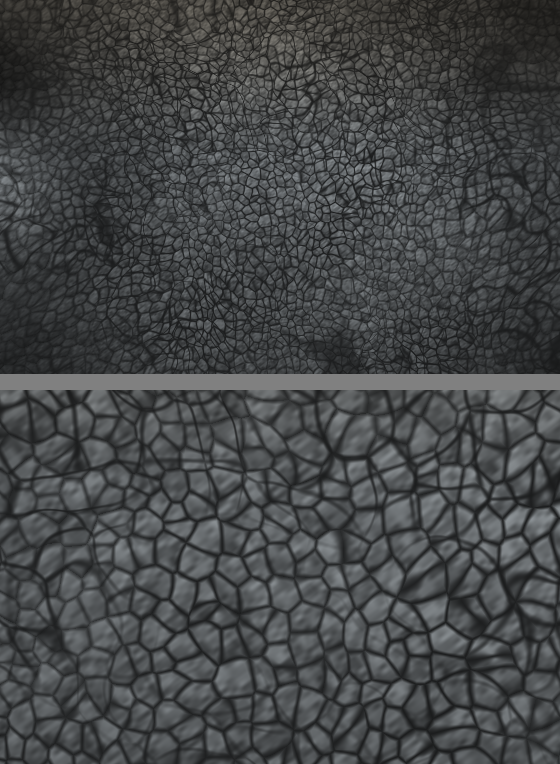
Top, the full canvas; bottom, a detail of the centre.
Write a WebGL 1 fragment shader that draws this texture.

```glsl
precision highp float;
// Dark grained leather under soft, uneven light. Warped Voronoi cells form
// the pebbles and their creases, a coarser layer and ridged noise add folds,
// and stretched fine noise gives the satin sparkle on each pebble.
uniform vec2 u_resolution;

#define PEBBLES 39.0        // pebbles per canvas height
#define FOLDS 17.0          // larger fold cells per canvas height
#define CREASE_WIDTH 0.30   // in pebble sizes
#define FOLD_WIDTH 0.13     // in fold cell sizes
#define GRAIN 170.0         // sparkle frequency
#define SPARKLE 0.55        // sparkle contrast
#define STRETCH 0.42        // elongation of the pebbles near lower corners
#define CREASE_TONE 0.105   // darkest tone
#define BASE_LIGHT 0.225    // light away from the highlights
#define COOL vec3(0.965, 1.005, 1.03)
#define WARM vec3(1.04, 1.0, 0.92)

float hash(vec2 p) {
  return fract(sin(dot(p, vec2(127.1, 311.7))) * 43758.5453);
}

vec2 hash2(vec2 p) {
  return vec2(hash(p), hash(p + 57.3));
}

float noise(vec2 p) {
  vec2 i = floor(p), f = fract(p);
  f = f * f * (3.0 - 2.0 * f);
  float low = mix(hash(i), hash(i + vec2(1.0, 0.0)), f.x);
  float high = mix(hash(i + vec2(0.0, 1.0)), hash(i + 1.0), f.x);
  return mix(low, high, f.y);
}

vec2 warp(vec2 p) {
  return vec2(noise(p), noise(p + 31.7)) - 0.5;
}

// x: distance to the crease, yz: offset from the cell centre, w: cell random
vec4 cells(vec2 p) {
  vec2 base = floor(p), offset = vec2(0.0), nearestId = base;
  float first = 8.0, second = 8.0;
  for (int y = -1; y <= 1; y++) {
    for (int x = -1; x <= 1; x++) {
      vec2 id = base + vec2(float(x), float(y));
      vec2 d = p - id - 0.5 - 0.85 * (hash2(id) - 0.5);
      float dist = length(d);
      if (dist < first) {
        second = first;
        first = dist;
        offset = d;
        nearestId = id;
      } else {
        second = min(second, dist);
      }
    }
  }
  return vec4(second - first, offset, hash(nearestId + 9.1));
}

float glow(vec2 p, vec2 centre, vec2 radius) {
  vec2 d = (p - centre) / radius;
  return exp(-dot(d, d));
}

// Lengthens the pattern along a diagonal around a centre
vec2 stretchAt(vec2 p, vec2 centre, vec2 dir, float radius) {
  float amount = STRETCH * glow(p, centre, vec2(radius));
  return p - dir * dot(p - centre, dir) * amount;
}

float lighting(vec2 p, float aspect) {
  float light = BASE_LIGHT + 0.07 * (noise(p * 4.0) - 0.5);
  light += 0.20 * glow(p, vec2(0.0, 0.50), vec2(0.15, 0.17));
  light += 0.13 * glow(p, vec2(0.53 * aspect, 0.57), vec2(0.38, 0.33));
  light += 0.07 * glow(p, vec2(0.50 * aspect, 0.86), vec2(0.25, 0.16));
  light += 0.06 * glow(p, vec2(0.84 * aspect, 0.50), vec2(0.25, 0.30));
  light += 0.05 * glow(p, vec2(0.45 * aspect, 0.12), vec2(0.60, 0.20));
  light -= 0.09 * glow(p, vec2(0.0, 0.80), vec2(0.16, 0.14));
  light -= 0.06 * glow(p, vec2(0.0, 0.04), vec2(0.40, 0.24));
  light -= 0.07 * glow(p, vec2(aspect, 0.95), vec2(0.30, 0.30));
  return light - 0.05 * glow(p, vec2(aspect, 0.05), vec2(0.25, 0.35));
}

void main() {
  vec2 p = gl_FragCoord.xy / u_resolution.y;
  float aspect = u_resolution.x / u_resolution.y;

  // Focus is soft towards the sides, where the pebbles also lean
  float side = abs(p.x / aspect - 0.52) * 2.0;
  float blur = smoothstep(0.5, 1.0, side);
  vec2 q = stretchAt(p, vec2(0.12, 0.20), vec2(0.76, 0.65), 0.42);
  q = stretchAt(q, vec2(aspect - 0.05, 0.25), vec2(0.65, 0.76), 0.38);
  q += 0.035 * warp(q * 7.0) + 0.010 * warp(q * 32.0);

  // Pebbles, with creases of varying depth
  vec4 pebble = cells(q * PEBBLES);
  float depth = mix(0.55, 1.0, noise(p * 9.0 + 4.0)) * (1.0 - 0.3 * blur);
  float height = smoothstep(-0.03, CREASE_WIDTH + 0.2 * blur, pebble.x);
  float relief = 1.0 - depth * (1.0 - height);

  // Larger folds and a few long wrinkles
  vec4 fold = cells(q * FOLDS + 1.2 * warp(q * 14.0) + 20.0);
  float foldDepth = 0.8 * smoothstep(0.25, 0.7, noise(p * 6.0 + 13.0));
  relief *= 1.0 - foldDepth * (1.0 - smoothstep(0.0, FOLD_WIDTH + 0.1 * blur, fold.x));
  float ridge = abs(noise(q * 5.0 + 2.0 * warp(q * 3.0)) - 0.5);
  float wrinkle = 1.0 - smoothstep(0.0, 0.035, ridge);
  relief *= 1.0 - 0.6 * wrinkle * smoothstep(0.4, 0.7, noise(p * 4.0 + 41.0));

  // Satin sparkle, drawn out along a diagonal
  vec2 along = vec2(0.8 * p.x + 0.6 * p.y, 0.8 * p.y - 0.6 * p.x);
  float grain = noise(along * GRAIN * vec2(0.7, 1.4)) - 0.5;
  float shine = 0.90 + 0.28 * pebble.w + 0.22 * dot(pebble.yz, vec2(-0.4, 0.9));
  shine += SPARKLE * grain * (1.0 - 0.5 * blur);

  float light = lighting(p, aspect);
  float tone = mix(min(CREASE_TONE, 0.6 * light), light * shine * 1.06, relief);
  vec3 tint = mix(COOL, WARM, smoothstep(0.55, 1.05, p.y));
  gl_FragColor = vec4(tone * tint, 1.0);
}
```
